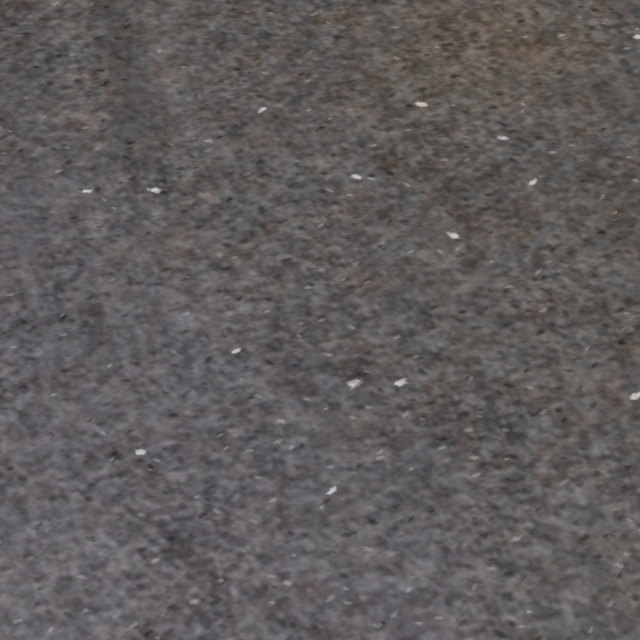
Reproduce this texture procedurally as a Shadertoy shader.

```glsl
// Worn grey asphalt seen at a slant: soft, slightly tilted grain that gets finer
// towards the top, over broad warm and cool stains and a dark streak at upper left.
// Layered value noise makes the grain; hashed cells scatter dark pits and pale chips.

#define GRAIN_SCALE 72.0
#define GRAIN_CONTRAST 0.225
#define GRAIN_TILT -0.22
#define STAIN_CONTRAST 0.055
#define TINT_STRENGTH 0.030
#define FORESHORTENING 0.38
#define PIT_DEPTH 0.085
#define CHIP_GLOW 0.13
#define FLECK_GLOW 0.36
#define COOL_GREY vec3(0.386, 0.374, 0.388)
#define WARM_GREY vec3(0.360, 0.343, 0.332)

float hash(vec2 p) {
    return fract(sin(dot(p, vec2(127.1, 311.7))) * 43758.5453);
}

float valueNoise(vec2 p) {
    vec2 cell = floor(p);
    vec2 f = fract(p);
    f = f * f * (3.0 - 2.0 * f);
    float low = mix(hash(cell), hash(cell + vec2(1.0, 0.0)), f.x);
    float high = mix(hash(cell + vec2(0.0, 1.0)), hash(cell + vec2(1.0, 1.0)), f.x);
    return mix(low, high, f.y);
}

mat2 rotation(float angle) {
    float c = cos(angle);
    float s = sin(angle);
    return mat2(c, s, -s, c);
}

// Broad stains, centred on zero
float stains(vec2 p) {
    float sum = 0.0;
    float weight = 0.5;
    for (int i = 0; i < 4; i++) {
        sum += weight * (valueNoise(p) - 0.5);
        p = rotation(0.6) * p * 2.1 + 13.7;
        weight *= 0.6;
    }
    return sum;
}

// Fine grain, wider than tall, from crossed layers
float grain(vec2 p) {
    vec2 q = rotation(GRAIN_TILT) * p * GRAIN_SCALE;
    vec2 crossed = rotation(0.9) * q;
    float sum = 0.55 * (valueNoise(q * vec2(0.85, 1.35)) - 0.5);
    sum += 0.45 * (valueNoise(crossed * vec2(1.15, 1.6) + 41.0) - 0.5);
    sum += 0.30 * (valueNoise(q * vec2(1.9, 2.7) + 87.0) - 0.5);
    sum += 0.28 * (valueNoise(crossed * 0.45 + 19.0) - 0.5);
    return sum;
}

// Soft ragged ellipses, at most one per cell; share is the chance of a cell being filled
float scatter(vec2 p, float cells, float share, float size, float seed) {
    vec2 q = p * cells;
    vec2 home = floor(q);
    float mask = 0.0;
    for (int y = -1; y <= 1; y++) {
        for (int x = -1; x <= 1; x++) {
            vec2 id = home + vec2(x, y);
            vec2 key = id + seed;
            float present = step(hash(key + 3.1), share);
            vec2 centre = id + vec2(hash(key + 5.3), hash(key + 9.7));
            vec2 d = rotation(1.6 * (hash(key + 2.9) - 0.6)) * (q - centre);
            float radius = size * mix(0.55, 1.0, hash(key + 7.7));
            float reach = length(d * vec2(0.75, 1.5)) / radius;
            reach += 0.5 * (valueNoise(q * 2.5 / size) - 0.5);
            mask = max(mask, present * (1.0 - smoothstep(0.35, 1.1, reach)));
        }
    }
    return mask;
}

void mainImage(out vec4 fragColor, in vec2 fragCoord) {
    vec2 uv = fragCoord / iResolution.xy;

    // Ground coordinates: the far part at the top is compressed
    vec2 ground = vec2((uv.x - 0.5) * (1.0 + 0.25 * uv.y), uv.y * (1.0 + FORESHORTENING * uv.y));

    // Base colour: cool at lower left, brown at upper right
    float warmth = smoothstep(0.25, 1.35, uv.x * 0.75 + uv.y * 0.85);
    warmth += 0.5 * stains(ground * 5.0 + 31.0);
    vec3 color = mix(COOL_GREY, WARM_GREY, clamp(warmth, 0.0, 1.0));
    color += 0.014 * (1.0 - smoothstep(0.0, 0.5, uv.y));
    vec2 rust = (uv - vec2(0.76, 0.92)) / vec2(0.16, 0.09);
    color += vec3(0.035, 0.012, -0.012) * exp(-dot(rust, rust));

    // Dark streak with paler rims at upper left
    float wobble = 0.03 * (valueNoise(ground * 14.0) - 0.5);
    float across = uv.x - (0.165 + 0.26 * (1.0 - uv.y)) + wobble;
    float far = smoothstep(0.66, 0.86, uv.y);
    float streak = exp(-pow(across / 0.035, 2.0));
    float rims = exp(-pow((abs(across) - 0.075) / 0.032, 2.0));
    float corner = (1.0 - smoothstep(0.0, 0.14, uv.x)) * smoothstep(0.7, 0.95, uv.y);
    color += far * (0.028 * rims - 0.045 * streak) - 0.035 * corner;

    // Stains, grain and small shifts of tint
    float roughness = mix(0.75, 1.15, valueNoise(ground * 7.0 + 53.0));
    roughness *= 1.0 - 0.45 * far * streak;
    color += STAIN_CONTRAST * stains(ground * vec2(4.0, 5.5));
    color += GRAIN_CONTRAST * roughness * grain(ground);
    float tint = valueNoise(ground * 24.0 + 71.0) + valueNoise(ground * 60.0 + 17.0) - 1.0;
    color += TINT_STRENGTH * tint * vec3(0.6, -0.1, -0.6);

    // Dark pits, small pale chips and rare white flecks
    color -= PIT_DEPTH * scatter(ground, 34.0, 0.20, 0.34, 11.0);
    color += CHIP_GLOW * scatter(ground, 30.0, 0.13, 0.24, 57.0);
    color += FLECK_GLOW * scatter(ground + 0.37, 9.0, 0.07, 0.12, 83.0);

    fragColor = vec4(clamp(color, 0.0, 1.0), 1.0);
}
```
